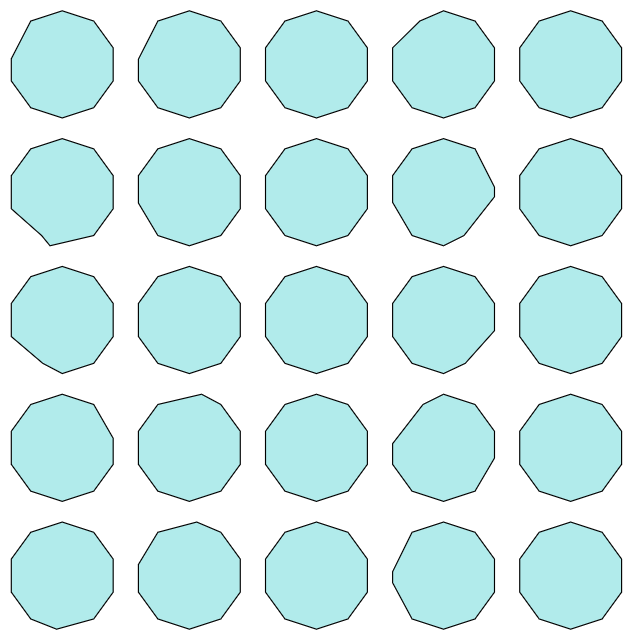
This pattern is drawn by a WebGL 2 fragment shader. Its source:

```glsl
#version 300 es
precision highp float;
// A five by five grid of pale aqua decagons with thin black outlines on white.
// Each is an exact polygon distance; hashed corners in the looser columns
// slide along the outline, so that some decagons look slightly dented.
uniform vec2 u_resolution;
out vec4 fragColor;

const int SIDES = 10;
const float RADIUS = 0.0837;

float hash(vec3 p) {
    p = fract(p * vec3(0.1031, 0.1137, 0.0973));
    p += dot(p, p.yzx + 33.33);
    return fract((p.x + p.y) * p.z);
}

// Chance that a corner is displaced, by column.
float looseness(float column) {
    if (mod(column, 2.0) > 0.5) return 0.05 + 0.06 * column;
    return column < 0.5 ? 0.12 : 0.0;
}

// Corner k of the decagon in a cell, counted from the top.
vec2 corner(int k, vec2 cell) {
    float turn = 6.2831853 * float(k % SIDES) / float(SIDES);
    vec2 v = RADIUS * vec2(sin(turn), cos(turn));
    vec3 seed = vec3(cell + 3.0, float(k % SIDES) + 1.0);
    if (hash(seed) < looseness(cell.x)) {
        float slide = RADIUS * mix(0.08, 0.24, hash(seed + 17.0));
        // Side corners move toward the middle height, the others sideways.
        if (abs(v.x) > 0.9 * RADIUS) v.y -= sign(v.y) * slide;
        else v.x -= sign(v.x + 0.002 * (hash(seed + 41.0) - 0.5)) * slide;
    }
    return v;
}

// Signed distance to the decagon, negative inside.
float decagon(vec2 p, vec2 cell) {
    float nearest = 1e3;
    float side = 1.0;
    vec2 a = corner(SIDES - 1, cell);
    for (int k = 0; k < SIDES; k++) {
        vec2 b = corner(k, cell);
        vec2 edge = b - a;
        vec2 w = p - a;
        vec2 gap = w - edge * clamp(dot(w, edge) / dot(edge, edge), 0.0, 1.0);
        nearest = min(nearest, dot(gap, gap));
        // Flip the side for each edge crossed by a horizontal ray.
        bvec3 c = bvec3(p.y >= a.y, p.y < b.y, edge.x * w.y > edge.y * w.x);
        if (all(c) || all(not(c))) side = -side;
        a = b;
    }
    return side * sqrt(nearest);
}

void main() {
    // Height units, centred on the canvas.
    vec2 p = (gl_FragCoord.xy - 0.5 * u_resolution) / u_resolution.y;
    float pixel = 1.0 / u_resolution.y;

    // Grid of cells, with the first row at the top.
    vec2 pitch = vec2(0.1986, 0.1997);
    vec2 grid = (p - vec2(0.0007, 0.0)) / pitch;
    vec2 index = clamp(floor(grid + 0.5), -2.0, 2.0);
    vec2 local = (grid - index) * pitch;
    float d = decagon(local, vec2(index.x + 2.0, 2.0 - index.y));

    // Fill, then outline.
    vec3 white = vec3(1.0);
    vec3 aqua = vec3(0.695, 0.922, 0.922);
    vec3 black = vec3(0.0);
    vec3 color = mix(white, aqua, clamp(0.5 - d / pixel, 0.0, 1.0));
    float line = clamp(0.5 + (0.0009 - abs(d)) / pixel, 0.0, 1.0);
    color = mix(color, black, line);
    fragColor = vec4(color, 1.0);
}
```
